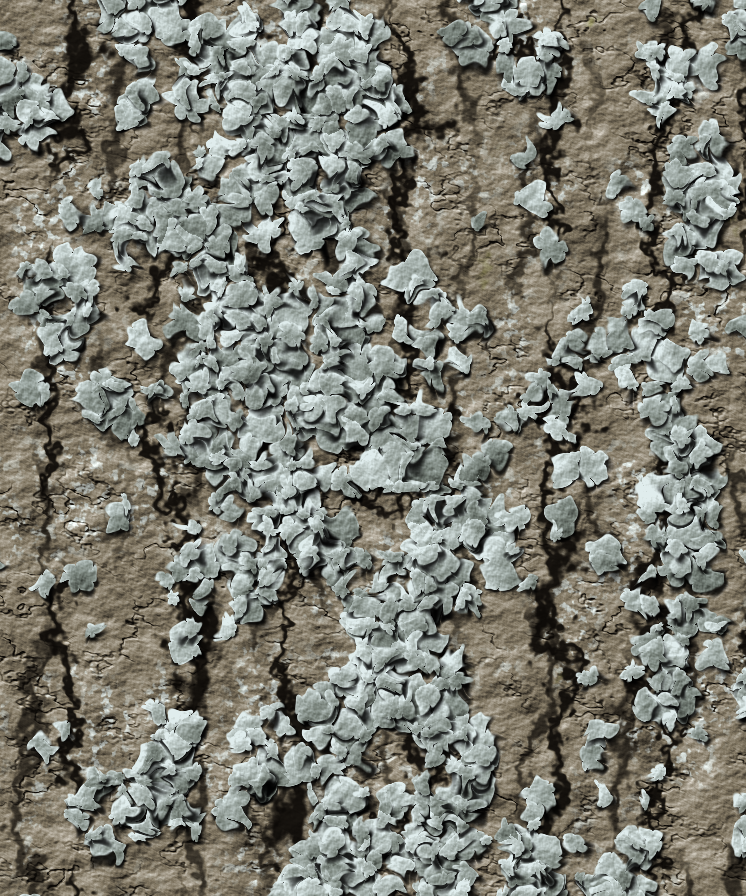
A Shadertoy shader for this texture:

```glsl
const vec2 LIGHT_DIR = vec2(-0.55, 0.83);
const vec3 BARK_DARK = vec3(0.04, 0.03, 0.02);
const vec3 BARK_MID = vec3(0.50, 0.46, 0.38);
const vec3 BARK_PALE = vec3(0.89, 0.87, 0.83);
const vec3 LICHEN_DARK = vec3(0.05, 0.06, 0.04);
const vec3 LICHEN_MID = vec3(0.48, 0.52, 0.49);
const vec3 LICHEN_PALE = vec3(0.88, 0.93, 0.93);
const vec3 MOSS = vec3(0.36, 0.37, 0.10);

vec2 hash2(vec2 p) {
    vec3 q = fract(p.xyx * vec3(0.1031, 0.1030, 0.0973));
    q += dot(q, q.yzx + 33.33);
    return fract((q.xx + q.yz) * q.zy);
}

float cornerSlope(vec2 cell, vec2 f, vec2 corner) {
    return dot(hash2(cell + corner) * 2.0 - 1.0, f - corner);
}

float gradNoise(vec2 p) {
    vec2 i = floor(p), f = p - i;
    vec2 u = f * f * f * (f * (f * 6.0 - 15.0) + 10.0);
    float low = mix(cornerSlope(i, f, vec2(0, 0)), cornerSlope(i, f, vec2(1, 0)), u.x);
    float high = mix(cornerSlope(i, f, vec2(0, 1)), cornerSlope(i, f, vec2(1, 1)), u.x);
    return mix(low, high, u.y);
}

float fbm(vec2 p, int octaves) {
    float sum = 0.0, amp = 1.0;
    for (int i = 0; i < octaves; i++) {
        sum += amp * gradNoise(p);
        p = mat2(1.6, 1.2, -1.2, 1.6) * p + 7.3;
        amp *= 0.58;
    }
    return sum;
}

vec2 warp(vec2 p, float freq, float amount) {
    return p + amount * vec2(gradNoise(p * freq), gradNoise(p * freq + 41.7));
}

vec3 ramp(float t, vec3 dark, vec3 mid, vec3 pale) {
    t = clamp(t, 0.0, 1.0) * 2.0;
    return mix(mix(dark, mid, min(t, 1.0)), pale, max(t - 1.0, 0.0));
}

// Ragged broken cracks: 1 inside, 0 on the flakes
float cracks(vec2 p) {
    float line = 1.0 - smoothstep(0.0, 0.10, abs(fbm(p * vec2(20.0, 34.0), 4)));
    return line * smoothstep(-0.15, 0.25, gradNoise(p * 17.0 + 31.0));
}

float barkHeight(vec2 p) {
    return fbm(p * vec2(32.0, 46.0), 5) - 0.3 * cracks(p);
}

// Long wavering vertical furrows of uneven width
float furrow(vec2 p, float columns, float width) {
    float x = p.x * columns + 0.75 * gradNoise(p * vec2(4.0, 2.5))
            + 0.45 * gradNoise(p * vec2(14.0, 10.0)) + 0.30 * fbm(p * 40.0, 3);
    float id = floor(x);
    width *= 0.8 + 3.2 * gradNoise(vec2(id * 5.7, p.y * 6.0 + id * 3.1));
    float d = abs(fract(x) - 0.5) / columns;
    return (1.0 - smoothstep(width * 0.3, width + 0.005, d)) * smoothstep(0.0, 0.006, width);
}

// Chance of lichen growing at a place
float coverage(vec2 p) {
    float mainBand = exp(-pow((p.x - 0.48 + 0.21 * p.y) / 0.20, 2.0));
    float sideBand = exp(-pow((p.x - 0.77) / 0.07, 2.0));
    float growth = fbm(p * vec2(10.0, 6.5) + 3.7, 3) + 0.45 * mainBand + 0.25 * sideBand;
    return smoothstep(0.05, 0.70, growth + 0.35 * gradNoise(p * 24.0));
}

// Round-lobed scales on a jittered grid: signed distance, random tone, facing to light
vec3 lichenScales(vec2 p, float size, float seed) {
    vec3 nearest = vec3(1.0, 0.0, 0.0);
    vec2 base = floor(p / size);
    for (int y = -1; y <= 1; y++)
    for (int x = -1; x <= 1; x++) {
        vec2 cell = base + vec2(x, y);
        vec2 rnd = hash2(cell + seed), pick = hash2(cell + seed + 57.0);
        vec2 center = (cell + 0.15 + 0.7 * rnd) * size;
        if (pick.x > coverage(center)) continue;
        vec2 v = p - center;
        float halfLobes = 1.5 + 0.5 * floor(rnd.x * 4.0);
        float lobe = sqrt(abs(sin(atan(v.y, v.x) * halfLobes + rnd.y * 6.3)));
        float radius = size * (0.26 + 0.24 * pick.y);
        float d = length(v) - radius * (0.66 + 0.48 * lobe);
        if (d < nearest.x) nearest = vec3(d, rnd.y, dot(v, LIGHT_DIR) / radius);
    }
    return nearest;
}

vec3 barkColor(vec2 p) {
    float relief = barkHeight(p) - barkHeight(p + LIGHT_DIR * 0.0026);
    float tone = 0.53 + 0.25 * fbm(p * vec2(16.0, 24.0), 4) + 0.72 * relief - 0.26 * cracks(p);
    tone *= 1.0 - 0.92 * furrow(p, 7.5, 0.011);
    tone *= 1.0 - 0.70 * furrow(p + 0.37, 13.0, 0.005);
    vec3 color = ramp(tone, BARK_DARK, BARK_MID, BARK_PALE);
    // Pale crust and rare moss
    float crust = smoothstep(0.0, 0.3, fbm(p * 80.0, 3)) * smoothstep(-0.15, 0.35, fbm(p * 8.0 + 19.0, 3));
    color = mix(color, LICHEN_PALE * (0.45 + 0.9 * tone), crust * 0.75 * smoothstep(0.15, 0.4, tone));
    float moss = smoothstep(0.55, 0.75, fbm(p * 14.0 + 80.0, 4));
    return mix(color, MOSS * (0.4 + 1.2 * tone), moss * 0.5);
}

void mainImage(out vec4 fragColor, in vec2 fragCoord) {
    vec2 p = fragCoord / iResolution.y;
    float pixel = 1.0 / iResolution.y;
    vec3 color = barkColor(p);

    // Overlapping lichen layers, each with a cast shadow
    vec2 q = warp(warp(p, 34.0, 0.020), 80.0, 0.008);
    float grain = fbm(p * 110.0, 3) - fbm((p + LIGHT_DIR * 0.0025) * 110.0, 3);
    float patchTone = fbm(p * 14.0 + 63.0, 3);
    for (int i = 0; i < 5; i++) {
        float layer = float(i), size = mix(0.052, 0.027, layer / 4.0), seed = layer * 23.0;
        vec2 shift = hash2(vec2(seed, 5.0)) * 0.02;
        float shade = lichenScales(q + shift + LIGHT_DIR * 0.006, size, seed).x;
        color *= 1.0 - 0.84 * smoothstep(0.004, -0.004, shade);
        vec3 flake = lichenScales(q + shift, size, seed);
        float rim = smoothstep(-0.005, -0.001, flake.x);
        float tone = 0.67 + 0.24 * (flake.y - 0.5) + 0.17 * flake.z + 0.13 * rim
                   + 0.30 * grain + 0.22 * patchTone + 0.25 * gradNoise(p * 48.0 + seed);
        vec3 surface = ramp(tone, LICHEN_DARK, LICHEN_MID, LICHEN_PALE);
        color = mix(color, surface, smoothstep(pixel, -pixel, flake.x));
    }
    fragColor = vec4(clamp(color, 0.0, 1.0), 1.0);
}
```
